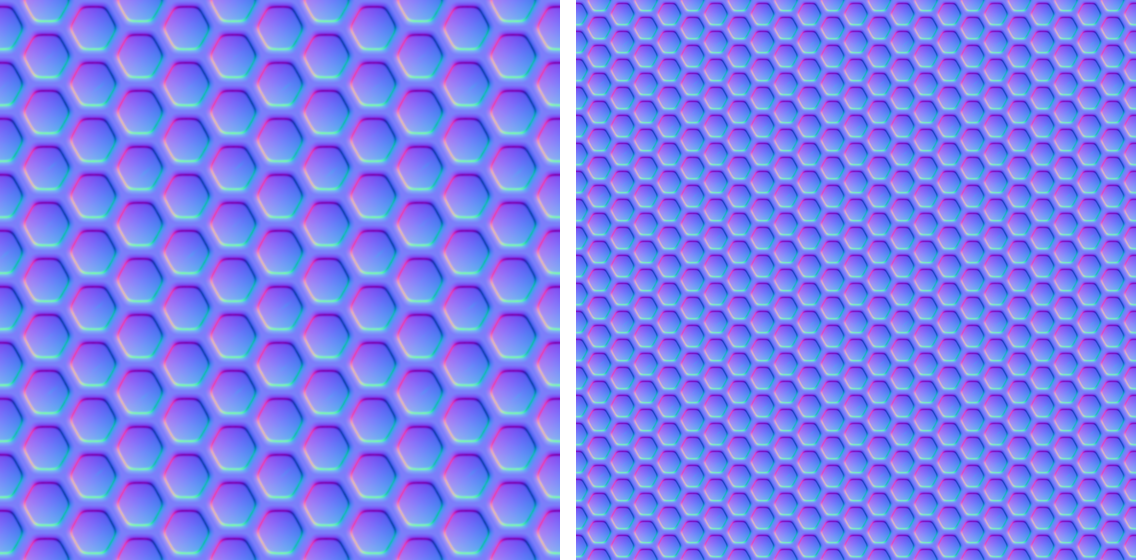
Left, the tile; right, the same tile 2 across and 2 down.
Write a WebGL 2 fragment shader that draws this texture map.

```glsl
#version 300 es
precision highp float;
// Tiling tangent-space normal map of rounded hexagonal dimples in a honeycomb.

uniform vec2 u_resolution;
out vec4 fragColor;

const vec2 REPEATS = vec2(6.0, 10.0);   // each repeat holds two dimples
const vec2 WEAR_PERIOD = vec2(2.0, 10.0);
const float GRAIN_CELLS = 120.0;
const float ROUNDNESS = 10.0;           // higher gives sharper corners
const float RIM_RADIUS = 0.378;
const float RIM_WIDTH = 0.026;
const float RIM_TILT = 0.89;
const float BOWL_SLOPE = 1.08;
const float GAP_TILT = 0.42;

vec2 hash22(vec2 p) {
  vec3 q = fract(vec3(p.xyx) * vec3(0.1031, 0.1030, 0.0973));
  q += dot(q, q.yzx + 33.33);
  return fract((q.xx + q.yz) * q.zy);
}

// Distance to the nearest feature point, wrapping after "period" cells.
float cellular(vec2 p, float period) {
  vec2 cell = floor(p);
  float nearest = 2.0;
  for (int y = -1; y <= 1; y++) {
    for (int x = -1; x <= 1; x++) {
      vec2 c = cell + vec2(x, y);
      nearest = min(nearest, length(c + hash22(mod(c, period)) - p));
    }
  }
  return nearest;
}

// Rounded hexagon norm: xy is the outward direction, z the radius.
vec3 hexNorm(vec2 p) {
  vec2 a = vec2(0.866025, 0.5);
  vec2 b = vec2(-0.866025, 0.5);
  vec3 d = vec3(p.y, dot(p, a), dot(p, b));
  float radius = pow(dot(pow(abs(d), vec3(ROUNDNESS)), vec3(1.0)), 1.0 / ROUNDNESS);
  radius = max(radius, 0.001);
  vec3 w = sign(d) * pow(abs(d) / radius, vec3(ROUNDNESS - 1.0));
  vec2 grad = vec2(0.0, w.x) + a * w.y + b * w.z;
  return vec3(grad / (length(grad) + 0.00001), radius);
}

// Faint diagonal scuff, present on a few dimples only.
float scuff(vec2 p, vec2 id) {
  vec2 rnd = hash22(id * 2.0 + 7.0);
  vec2 q = p - (rnd - 0.5) * 0.25;
  vec2 along = normalize(vec2(0.8, 0.65));
  float u = dot(q, along);
  float v = dot(q, vec2(-along.y, along.x));
  float streak = exp(-u * u / 0.012 - v * v / 0.0009);
  return streak * smoothstep(0.62, 0.9, rnd.x);
}

// Surface tilt of one dimple and the slope around it.
vec2 dimpleTilt(vec2 p, vec3 hex, vec2 id, float grain) {
  float s = hex.z;
  float inside = 1.0 - smoothstep(0.35, 0.41, s);
  vec2 bowl = p * BOWL_SLOPE + vec2(0.10, -0.10) * scuff(p, id);
  vec2 gap = hex.xy * GAP_TILT * (1.0 - smoothstep(0.39, 0.50, s));
  float offset = (s - RIM_RADIUS) / RIM_WIDTH;
  float rim = exp(-offset * offset) * (0.93 + 0.14 * grain);
  return mix(mix(gap, bowl, inside), hex.xy * RIM_TILT, min(rim, 1.0));
}

void main() {
  vec2 uv = gl_FragCoord.xy / u_resolution;
  vec2 grid = uv * REPEATS;

  // Two interleaved lattices; keep the nearer centre.
  vec2 centreA = vec2(floor(grid.x) + 0.5, floor(grid.y + 0.5));
  vec2 centreB = vec2(floor(grid.x + 0.5), floor(grid.y) + 0.5);
  vec2 toRegular = vec2(1.732051, 1.0);
  vec2 pA = (grid - centreA) * toRegular;
  vec2 pB = (grid - centreB) * toRegular;
  vec3 hexA = hexNorm(pA);
  vec3 hexB = hexNorm(pB);
  bool useA = hexA.z < hexB.z;
  vec2 p = useA ? pA : pB;
  vec2 id = mod(useA ? centreA : centreB, WEAR_PERIOD);

  // Fine grain roughens the rims and the whole surface slightly.
  float grain = cellular(uv * GRAIN_CELLS, GRAIN_CELLS);
  vec2 tilt = dimpleTilt(p, useA ? hexA : hexB, id, grain);
  tilt += (grain - 0.45) * vec2(0.03, -0.03);

  // Encode the normal as colour.
  float up = sqrt(max(1.0 - dot(tilt, tilt), 0.0));
  vec3 colour = vec3(0.485 - 0.5 * tilt.x, 0.495 - 0.5 * tilt.y, 0.49 + 0.49 * up);
  fragColor = vec4(clamp(colour, 0.0, 1.0), 1.0);
}
```
